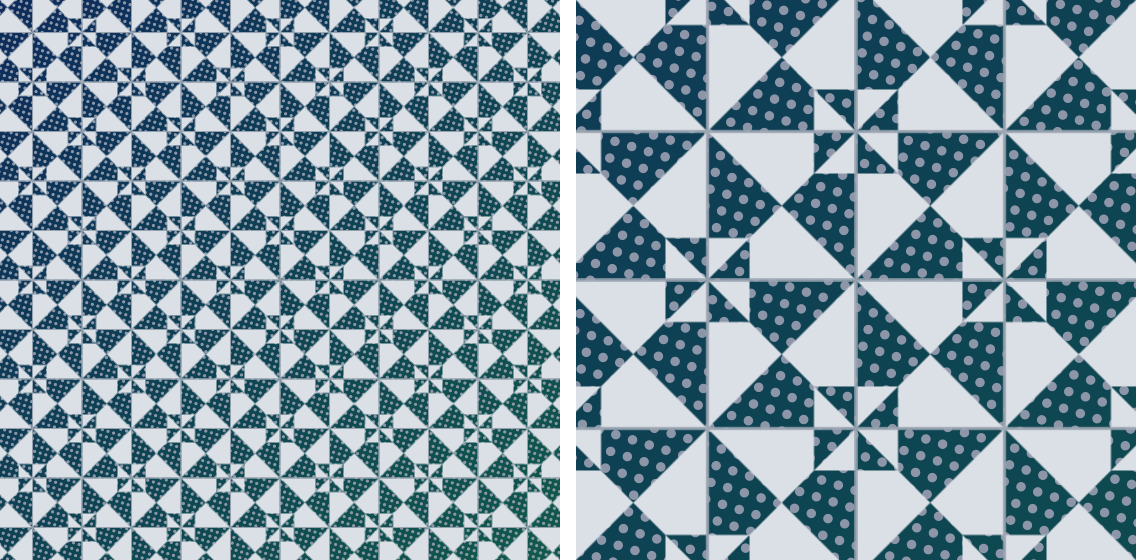
Left: the whole. Right: its middle third, enlarged.
This pattern is drawn by a Shadertoy shader. Its source:

```glsl
// Antialiased sign of a signed distance
float softSign(float d, float px) {
    return clamp(d / px, -1.0, 1.0);
}

// Coverage of dark patches: alternating triangles with a small inverted star on odd nodes
float patchwork(vec2 q, float parity, float px) {
    vec2 a = abs(q);
    float v = -parity * softSign(q.x, px) * softSign(q.y, px);
    v *= softSign((a.y - a.x) * 0.7071, px);
    if (parity < 0.0) v *= softSign(max(a.x, a.y) - 0.283, px);
    return 0.5 + 0.5 * v;
}

// Tilted lattice of round dots
float dots(vec2 uv, float density, float pixel) {
    float c = cos(0.3), s = sin(0.3);
    vec2 cell = fract(mat2(c, s, -s, c) * uv * density) - 0.5;
    float px = density * pixel;
    return 1.0 - smoothstep(-0.6 * px, 0.6 * px, length(cell) - 0.27);
}

void mainImage(out vec4 fragColor, in vec2 fragCoord) {
    float pixel = 1.0 / iResolution.y;
    vec2 uv = (fragCoord - 0.5 * iResolution.xy) * pixel;

    // Square net whose diagonal repeats eight times across the canvas
    float scale = 8.0 * sqrt(2.0);
    vec2 p = uv * scale;
    vec2 node = floor(p + 0.5);
    vec2 q = p - node;
    float parity = 1.0 - 2.0 * mod(node.x + node.y, 2.0);
    float px = scale * pixel;

    // Dyed cloth shifts from navy at upper left to green at lower right
    float shift = clamp(0.5 + 0.5 * (uv.x - uv.y), 0.0, 1.0);
    vec3 dye = mix(vec3(0.05, 0.17, 0.36), vec3(0.06, 0.35, 0.29), shift);
    vec3 print = mix(dye, vec3(0.55, 0.59, 0.66), dots(uv, 96.0, pixel));
    vec3 color = mix(vec3(0.86, 0.88, 0.90), print, patchwork(q, parity, px));

    // Thin grey seams along the net
    float seamDist = min(abs(q.x), abs(q.y)) - 0.012;
    float seam = 1.0 - smoothstep(-0.5 * px, 0.5 * px, seamDist);
    color = mix(color, vec3(0.60, 0.64, 0.69), 0.8 * seam);

    fragColor = vec4(color, 1.0);
}
```
